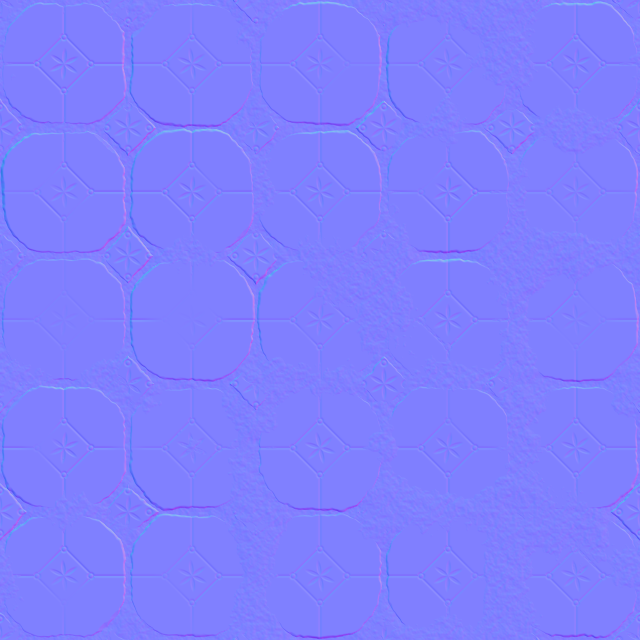
Write a Shadertoy shader that draws this texture map.

```glsl
vec3 hash3(vec2 p) {
    vec3 v = fract(p.xyx * vec3(.1031, .1030, .0973));
    v += dot(v, v.yxz + 33.33);
    return fract((v.xxy + v.yzz) * v.zyx);
}

// Value noise that wraps every five tiles
float noise(vec2 p, float freq) {
    p *= freq;
    vec2 i = floor(p), f = fract(p);
    f = f * f * (3. - 2. * f);
    float period = 5. * freq;
    vec2 a = mod(i, period), b = mod(i + 1., period);
    return mix(mix(hash3(a + freq).x, hash3(vec2(b.x, a.y) + freq).x, f.x),
               mix(hash3(vec2(a.x, b.y) + freq).x, hash3(b + freq).x, f.x), f.y);
}

float smoothMax(float a, float b, float k) {
    float h = max(k - abs(a - b), 0.) / k;
    return max(a, b) + h * h * k * .25;
}

float groove(float d) {
    return exp(-d * d / .00008);
}

// Six narrow petals around the centre
float flower(vec2 p, float turn) {
    float sector = radians(60.);
    float a = mod(atan(p.y, p.x) + turn, sector) - sector * .5;
    vec2 q = length(p) * vec2(cos(a), sin(a));
    float d = (length((q - vec2(.06, 0)) / vec2(.046, .013)) - 1.) * .013;
    return 1. - smoothstep(-.007, .007, d);
}

// Rings at the four points of a diamond
float rings(vec2 a, float radius) {
    return groove(length(vec2(max(a.x, a.y) - radius, min(a.x, a.y))) - .02);
}

float height(vec2 p) {
    vec2 q = fract(p) - .5, a = abs(q);
    vec2 c = fract(p + .5) - .5, b = abs(c);
    vec3 rnd = hash3(mod(floor(p), 5.) + 3.);
    vec3 cornerRnd = hash3(mod(floor(p + .5), 5.) + 41.);
    float wobble = (noise(p, 4.) - .5) * .024 + (noise(p, 12.) - .5) * .016 + (noise(p, 32.) - .5) * .012;

    // Octagon with cross, diamond and flower engraved
    float oct = smoothMax(max(a.x, a.y) - .474, (a.x + a.y - .735) * .707, .08) + wobble;
    float diamond = (a.x + a.y - .222) * .707;
    float lines = max(groove(diamond), groove(min(a.x, a.y)) * smoothstep(.225, .24, max(a.x, a.y)));
    lines = max(lines * smoothstep(.018, .028, length(vec2(max(a.x, a.y) - .21, min(a.x, a.y)))), rings(a, .21));
    lines = max(lines, flower(q, (rnd.x - .5) * .5));
    float wear = mix(.5, 1., rnd.y) * smoothstep(.05, .45, noise(p, 3.));
    float tile = -.022 * smoothstep(-.014, .036, oct) - .0025 * wear * lines;
    tile += dot(q, rnd.zx - .5) * .011 + (rnd.y - .5) * .003;

    // Chipped octagon corner
    float chipAngle = radians(45. + 90. * floor(rnd.z * 4.));
    float chip = .46 + .08 * rnd.x + wobble - dot(q, vec2(cos(chipAngle), sin(chipAngle)));
    tile += min(chip, 0.) * .13;

    // Small diamond between four octagons
    float small = (b.x + b.y - .212) * .707 + wobble;
    float mark = max(flower(c, (cornerRnd.x - .5) * .2), rings(b, .165));
    float inset = -.022 * smoothstep(-.014, .036, small) - .002 * mark - .002 * cornerRnd.z;
    inset += dot(c, cornerRnd.xy - .5) * .04;

    // Rough mortar that spills over worn tile edges
    float mortar = .022 * (noise(p, 2.) - .5) + .007 * (noise(p, 6.) - .5) - .0025;
    mortar -= .007 * smoothstep(0., .3, -min(oct, small));
    mortar *= mortar > 0. ? .25 : .6;
    mortar += .0018 * (noise(p, 20.) - .5) + .0014 * (noise(p, 43.) - .5) + .0006 * (noise(p, 77.) - .5);
    return max(max(tile, inset), mortar);
}

void mainImage(out vec4 fragColor, in vec2 fragCoord) {
    vec2 p = fragCoord / iResolution.xy * 5.;
    vec2 e = vec2(.005, 0);
    vec2 slope = vec2(height(p + e.xy) - height(p - e.xy),
                      height(p + e.yx) - height(p - e.yx)) / (2. * e.x);
    // Surface normal packed into colour
    fragColor = vec4(normalize(vec3(-slope, 1.)) * .5 + .5, 1.);
}
```
